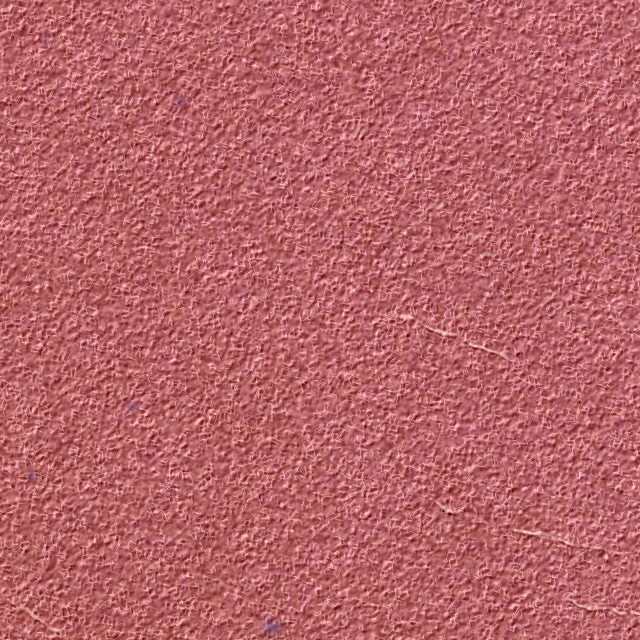
Give the GLSL for this texture, as a Shadertoy shader.

```glsl
// Fine embossed rose-red grain with pale ridges, thin cracks and a few violet specks.
#define CELL_FREQ 106.0
#define RELIEF_FREQ 160.0
#define FINE_FREQ 235.0
#define RIDGE_GAIN 0.24
#define SHADE_GAIN 0.12
#define RELIEF_GAIN 0.19
#define FINE_GAIN 0.20
#define BASE_COLOR vec3(0.692, 0.361, 0.377)
#define TONE_DIRECTION vec3(1.0, 1.05, 1.06)
#define CRACK_COLOR vec3(0.94, 0.73, 0.69)
#define SPECK_COLOR vec3(0.47, 0.28, 0.42)

// Sineless hash: two values in 0..1 per point
vec2 hash2(vec2 p) {
    vec3 q = fract(vec3(p.xyx) * vec3(0.1031, 0.1030, 0.0973));
    q += dot(q, q.yzx + 33.33);
    return fract((q.xx + q.yz) * q.zy);
}

float valueNoise(vec2 p) {
    vec2 cell = floor(p), f = fract(p);
    f = f * f * (3.0 - 2.0 * f);
    float bottom = mix(hash2(cell).x, hash2(cell + vec2(1, 0)).x, f.x);
    float top = mix(hash2(cell + vec2(0, 1)).x, hash2(cell + vec2(1, 1)).x, f.x);
    return mix(bottom, top, f.y);
}

// Gap between the nearest and second nearest seed: zero on cell borders
float borderGap(vec2 p) {
    vec2 cell = floor(p), f = fract(p);
    float nearest = 8.0, second = 8.0;
    for (int y = -1; y <= 1; y++)
    for (int x = -1; x <= 1; x++) {
        vec2 offset = vec2(x, y);
        float d = length(offset + hash2(cell + offset) - f);
        second = min(second, max(nearest, d));
        nearest = min(nearest, d);
    }
    return second - nearest;
}

// Turned and slightly stretched frame, so grains lean up to the right
vec2 grainFrame(vec2 p) {
    return vec2(0.77 * p.x + 0.64 * p.y, 0.77 * p.y - 0.64 * p.x) * vec2(0.88, 1.12) + 2.0;
}

// Short pieces of cell border
float ridgeMask(vec2 p) {
    vec2 g = grainFrame(p);
    vec2 warp = vec2(valueNoise(g * 130.0), valueNoise(g * 130.0 + 43.0)) - 0.5;
    float ridge = 1.0 - smoothstep(0.0, 0.40, borderGap(g * CELL_FREQ + warp * 0.9));
    return ridge * smoothstep(0.15, 0.75, valueNoise(g * 125.0 + 5.0));
}

// Soft line with tapered ends
float strokeMask(vec2 p, vec2 a, vec2 b, float width) {
    vec2 along = b - a;
    float h = clamp(dot(p - a, along) / dot(along, along), 0.0, 1.0);
    float taper = smoothstep(0.0, 0.12, h) * smoothstep(1.0, 0.85, h);
    return taper * (1.0 - smoothstep(width * 0.25, width, length(p - a - along * h)));
}

float crackMask(vec2 p) {
    vec4 cracks[5] = vec4[5](
        vec4(0.610, 0.515, 0.815, 0.432), vec4(0.675, 0.215, 0.765, 0.178),
        vec4(0.790, 0.172, 0.985, 0.136), vec4(0.880, 0.060, 1.020, 0.038),
        vec4(0.010, 0.070, 0.105, 0.000));
    vec2 wobble = vec2(valueNoise(p * 65.0), valueNoise(p * 65.0 + 57.0)) - 0.5;
    vec2 q = p + wobble * 0.011;
    float mask = 0.0;
    for (int i = 0; i < 5; i++)
        mask = max(mask, strokeMask(q, cracks[i].xy, cracks[i].zw, 0.0038));
    mask *= mix(0.3, 1.0, smoothstep(0.25, 0.6, valueNoise(p * 60.0 + 11.0)));

    // Short slanted flecks scattered along a falling diagonal
    for (int i = 0; i < 9; i++) {
        vec2 jitter = hash2(vec2(i, 71)) - 0.5;
        vec2 center = mix(vec2(0.54, 0.81), vec2(0.84, 0.54), float(i) / 8.0) + jitter * 0.04;
        vec2 reach = vec2(0.010, 0.008) * (0.7 + jitter.x);
        mask = max(mask, 0.75 * strokeMask(q, center - reach, center + reach, 0.0042));
    }
    return mask;
}

// Sparse bright dots, at most one per coarse cell
float glintMask(vec2 p) {
    vec2 grid = p * 28.0, cell = floor(grid);
    vec2 center = 0.2 + 0.6 * hash2(cell + 19.0);
    float present = step(0.94, hash2(cell + 83.0).x);
    return present * (1.0 - smoothstep(0.02, 0.11, length(fract(grid) - center)));
}

float speckMask(vec2 p) {
    float mask = 0.0;
    for (int i = 0; i < 6; i++) {
        vec2 center = i == 0 ? vec2(0.423, 0.023) : hash2(vec2(i * 7, 29));
        float radius = i == 0 ? 0.022 : 0.014;
        float strength = i == 0 ? 0.8 : 0.45;
        mask = max(mask, strength * (1.0 - smoothstep(radius * 0.4, radius, length(p - center))));
    }
    return mask * smoothstep(0.25, 0.6, valueNoise(p * 150.0));
}

void mainImage(out vec4 fragColor, in vec2 fragCoord) {
    vec2 p = fragCoord / iResolution.xy, g = grainFrame(p);

    // Grain: ridges with a shaded side, slanted relief and fine noise
    float ridge = ridgeMask(p) * RIDGE_GAIN - ridgeMask(p + vec2(-0.0030, 0.0036)) * SHADE_GAIN;
    vec2 slant = vec2(0.08, 0.50);
    float relief = valueNoise(g * RELIEF_FREQ + slant) - valueNoise(g * RELIEF_FREQ - slant);
    float fine = valueNoise(g.yx * FINE_FREQ + 31.0) - 0.5;
    float patches = valueNoise(g * 9.0) + valueNoise(g * 21.0 + 8.0) - 1.0;
    float tone = ridge + relief * RELIEF_GAIN + fine * FINE_GAIN + patches * 0.012;
    vec3 color = BASE_COLOR + TONE_DIRECTION * tone;

    // Warm lower left drifting to cool pink at the upper right
    float drift = (p.x + p.y - 1.0) * 0.5 + patches * 0.3;
    color += vec3(0.02, 0.015, 0.045) * drift;
    color.b += 0.04 * (valueNoise(g * 70.0 + 3.0) - 0.5);

    // Cracks with a dark lower lip, then glints and specks
    color -= 0.17 * crackMask(p + vec2(-0.002, 0.0045));
    color = mix(color, CRACK_COLOR + 0.3 * fine, 0.85 * crackMask(p));
    color = mix(color, vec3(0.98, 0.82, 0.80), 0.8 * glintMask(p));
    color = mix(color, SPECK_COLOR + tone * 0.5, speckMask(p));
    fragColor = vec4(clamp(color, 0.0, 1.0), 1.0);
}
```
